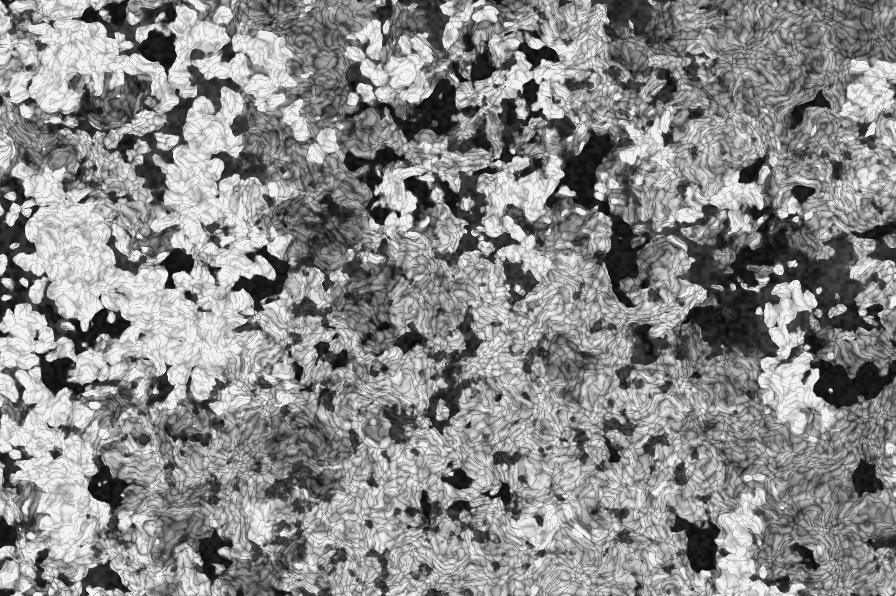
Reproduce this texture procedurally as a Shadertoy shader.

```glsl
// Weathered rock overgrown with lichen, in black and white.
// Noise thresholds with lobed edges stack pale crust, grey felt, round patches
// and bright rosettes over dark stone; cellular grains roughen every layer.

// Integer hash: three random values per lattice cell
vec3 hash3(vec2 cell) {
    uvec3 v = uvec3(ivec3(ivec2(cell), 17));
    v = v * 1664525u + 1013904223u;
    v.x += v.y * v.z; v.y += v.z * v.x; v.z += v.x * v.y;
    v ^= v >> 16u;
    v.x += v.y * v.z; v.y += v.z * v.x; v.z += v.x * v.y;
    return vec3(v >> 8u) / 16777216.0;
}

float noise(vec2 p) {
    vec2 i = floor(p), f = fract(p);
    f = f * f * (3.0 - 2.0 * f);
    return mix(mix(hash3(i).x, hash3(i + vec2(1, 0)).x, f.x),
               mix(hash3(i + vec2(0, 1)).x, hash3(i + vec2(1, 1)).x, f.x), f.y);
}

float fbm(vec2 p) {
    float sum = 0.0, amp = 0.533;
    for (int k = 0; k < 4; k++) {
        sum += amp * noise(p);
        p = mat2(1.6, 1.2, -1.2, 1.6) * p + 7.3;
        amp *= 0.5;
    }
    return sum;
}

// Cellular grains: nearest distance, gap to the next grain, random tone
vec3 grains(vec2 p) {
    vec2 cell = floor(p);
    float near = 8.0, next = 8.0, tone = 0.0;
    for (int y = -1; y <= 1; y++)
    for (int x = -1; x <= 1; x++) {
        vec2 c = cell + vec2(x, y);
        vec3 h = hash3(c);
        float d = length(c + h.xy - p);
        if (d < near) { next = near; near = d; tone = h.z; }
        else next = min(next, d);
    }
    return vec3(near, next - near, tone);
}

// Scattered round patches, as coverage
float patches(vec2 p, float share) {
    vec2 cell = floor(p);
    float cover = 0.0;
    for (int y = -1; y <= 1; y++)
    for (int x = -1; x <= 1; x++) {
        vec2 c = cell + vec2(x, y);
        vec3 h = hash3(c + 211.0);
        float radius = 0.27 + 0.24 * fract(h.z * 37.0);
        float d = length(c + 0.2 + 0.6 * h.xy - p);
        cover = max(cover, step(h.z, share) * smoothstep(0.06, -0.06, d - radius));
    }
    return cover;
}

void mainImage(out vec4 fragColor, in vec2 fragCoord) {
    vec2 p = fragCoord / iResolution.y;
    vec2 place = fragCoord / iResolution.xy;
    vec2 warp = vec2(fbm(p * 16.0), fbm(p * 16.0 + 31.0)) - 0.5;
    vec2 q = p + 0.05 * warp;

    // Even slab of crust low in the middle
    float slab = smoothstep(0.5, 0.25, length((place - vec2(0.53, 0.12)) * vec2(1.25, 0.9))
                                       + 0.5 * warp.x);

    // Shared roughness
    vec3 grain = grains(p * 80.0 + 8.0 * warp);
    float lobe = 0.5 - grains(q * 34.0).x;
    float fine = noise(p * 150.0) - 0.5;
    float rough = fbm(p * 42.0 + 13.0) - 0.5;
    float bump = 0.42 * (0.5 - grain.x) + 0.16 * (grain.z - 0.5) + 0.2 * fine;
    float crack = mix(0.72, 1.0, smoothstep(0.0, 0.18, grain.y));

    // Dark stone
    float tone = 0.2 + 0.22 * (fbm(p * 9.0 + 5.0) - 0.5) + 0.2 * rough + 0.14 * fine;

    // Pale crust with dark pits
    float growth = fbm(q * 7.0) + 0.22 * slab + 0.3 * lobe + 0.35 * rough;
    float crust = 0.68 + 0.4 * (fbm(q * 6.0 + 50.0) - 0.5) + 0.25 * lobe + bump;
    crust = mix(crust, 0.63 + 0.3 * rough + bump, 0.6 * slab) * crack;
    crust *= mix(0.35, 1.0, smoothstep(-0.2, -0.08, rough + 0.15 * lobe));
    tone = mix(tone, crust, smoothstep(0.39, 0.43, growth));

    // Grey felt, thicker to the right
    float felt = fbm(q * 4.0 + 90.0) + 0.32 * (place.x - 0.5) - 0.12 * slab
               + 0.25 * rough + 0.15 * lobe;
    float feltTone = (0.47 + 0.35 * rough + bump) * crack;
    tone = mix(tone, feltTone, 0.9 * smoothstep(0.59, 0.64, felt));

    // Round darker patches
    float disc = patches(q * 9.0 + 0.8 * warp, 0.36 - 0.2 * slab);
    float discTone = (0.39 + 0.4 * rough + 0.9 * bump) * crack;
    tone = mix(tone, discTone, disc * smoothstep(-0.25, -0.1, rough + 0.3 * lobe));

    // Bright rosettes
    float bloom = fbm(q * 9.0 + 40.0) + 0.1 * (0.5 - place.x) - 0.16 * slab
                + 0.35 * lobe + 0.2 * rough;
    float bloomTone = 0.82 + 0.3 * lobe + 0.7 * bump;
    tone = mix(tone, bloomTone * mix(1.0, crack, 0.6), smoothstep(0.62, 0.66, bloom));

    // Black hollows
    float hollow = fbm(q * 11.0 + 70.0) + 0.06 * slab + 0.2 * lobe + 0.2 * rough;
    tone = mix(tone, 0.09 + 0.1 * fine, smoothstep(0.34, 0.29, hollow));

    fragColor = vec4(vec3(clamp(tone, 0.04, 0.95)), 1.0);
}
```
